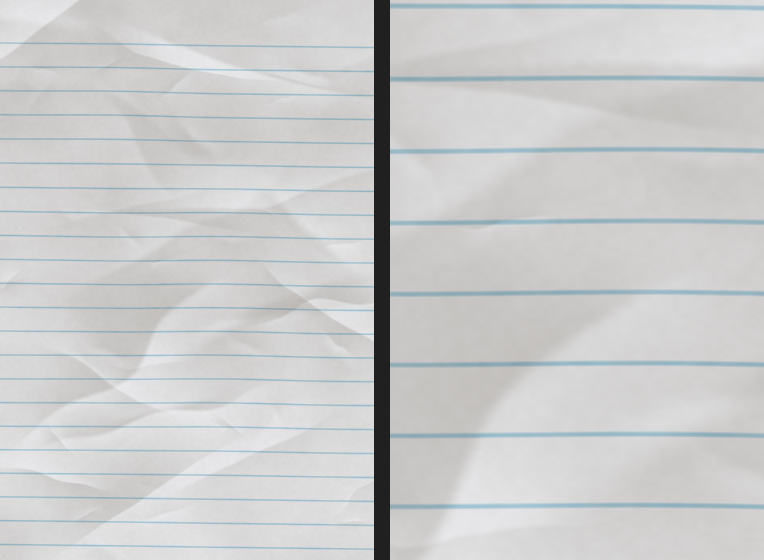
Left: the whole. Right: its middle third, enlarged.
Give the GLSL for this texture, as a WebGL 2 fragment shader.

```glsl
#version 300 es
precision highp float;

uniform vec2 u_resolution;
out vec4 fragColor;

// Ruling, in units of canvas height
const float LINE_COUNT = 22.0;
const float LINE_SPACING = 0.04266;
const float LINE_WIDTH = 0.0027;
const float LINE_SOFTNESS = 0.0012;
const float LOWEST_LINE = 0.0273;
const float LINE_SLOPE = 0.0117;
const float LINE_BEND = 0.007;

// Crumpling
const int CREASE_COUNT = 72;
const float PAGE_WIDTH = 0.667;
const float MAX_TILT = 0.95;
const float SHARPEST_EDGE = 0.0016;
const float SOFTEST_EDGE = 0.02;
const float CREASE_STRENGTH = 0.36;
const float CLOUD_STRENGTH = 0.75;
const float LIGHT_RANGE = 0.75;
const float LIGHT_CONTRAST = 1.75;
const float GRAIN_STRENGTH = 0.075;

// Colours
const vec3 PAPER_SHADOW = vec3(0.765, 0.755, 0.745);
const vec3 PAPER_LIGHT = vec3(0.900, 0.900, 0.908);
const vec3 INK_TINT = vec3(0.69, 0.855, 0.92);

float hash12(vec2 p) {
    vec3 q = fract(p.xyx * 0.1031);
    q += dot(q, q.yzx + 33.33);
    return fract((q.x + q.y) * q.z);
}

vec4 hash41(float n) {
    vec4 q = fract(n * vec4(0.1031, 0.1030, 0.0973, 0.1099));
    q += dot(q, q.wzxy + 33.33);
    return fract((q.xxyz + q.yzzw) * q.zywx);
}

float noise(vec2 p) {
    vec2 cell = floor(p);
    vec2 f = fract(p);
    f = f * f * (3.0 - 2.0 * f);
    float low = mix(hash12(cell), hash12(cell + vec2(1, 0)), f.x);
    float high = mix(hash12(cell + vec2(0, 1)), hash12(cell + vec2(1, 1)), f.x);
    return mix(low, high, f.y);
}

float fbm(vec2 p) {
    float sum = 0.0;
    float amplitude = 0.5;
    for (int i = 0; i < 4; i++) {
        sum += amplitude * noise(p);
        p = mat2(1.6, 1.2, -1.2, 1.6) * p + 7.3;
        amplitude *= 0.5;
    }
    return sum;
}

// One fold: a narrow lit flank meets a wide shaded flank at an edge
float crease(vec2 p, float id) {
    vec4 place = hash41(id + 11.0);
    vec4 form = hash41(id + 207.0);
    float angle = mix(-MAX_TILT, MAX_TILT, place.z);
    float size = mix(0.035, 0.36, place.w * place.w * place.w);
    vec2 v = p - place.xy * vec2(PAGE_WIDTH, 1.0);
    v = mat2(cos(angle), -sin(angle), sin(angle), cos(angle)) * v;
    v.y += size * 0.14 * (noise(vec2(v.x / size * 2.5, id * 5.7)) - 0.5);
    v.y *= form.x < 0.5 ? -1.0 : 1.0;

    float along = 1.0 - smoothstep(0.15, 1.0, abs(v.x) / size);
    float lit = exp(-abs(v.y) / (size * 0.18));
    float shaded = -0.8 * exp(-abs(v.y) / (size * 0.32));
    float edge = mix(SHARPEST_EDGE, SOFTEST_EDGE, form.z * form.z);
    float side = smoothstep(-edge, edge, v.y);
    return along * mix(shaded, lit, side) * mix(0.35, 1.0, form.y);
}

// Light on the sheet, about 0 in shadow to 1 in highlight
float paperLight(vec2 p) {
    vec2 warped = p + 0.03 * vec2(noise(p * 9.0), noise(p * 9.0 + 31.0));
    float light = 0.64 - 0.20 * p.y;
    light += CLOUD_STRENGTH * (fbm(warped * vec2(5.0, 6.5)) - 0.47);
    for (int i = 0; i < CREASE_COUNT; i++) {
        light += CREASE_STRENGTH * crease(warped, float(i));
    }
    light = 0.5 + LIGHT_RANGE * tanh((light - 0.5) * LIGHT_CONTRAST);
    float grain = noise(p * vec2(260.0, 330.0)) + noise(p * 140.0) - 1.0;
    return light + GRAIN_STRENGTH * grain;
}

// Coverage of the ruled lines, bent most around the middle of the sheet
float ruledLines(vec2 p, float pixel) {
    float slack = 0.2 + 0.8 * smoothstep(0.0, 0.35, p.y) * (1.0 - smoothstep(0.65, 1.0, p.y));
    float bend = LINE_BEND * slack * (noise(p * vec2(5.0, 3.5) + 17.0) - 0.5);
    float y = p.y + LINE_SLOPE * p.x + bend - LOWEST_LINE;
    float row = clamp(round(y / LINE_SPACING), 0.0, LINE_COUNT - 1.0);
    float dist = abs(y - row * LINE_SPACING);
    float blur = max(pixel, LINE_SOFTNESS) * 1.2;
    float wear = 0.86 + 0.14 * noise(p * vec2(90.0, 200.0));
    return wear * clamp((0.5 * LINE_WIDTH - dist) / blur + 0.5, 0.0, 1.0);
}

void main() {
    vec2 p = gl_FragCoord.xy / u_resolution.y;
    vec3 color = mix(PAPER_SHADOW, PAPER_LIGHT, paperLight(p));
    color *= mix(vec3(1.0), INK_TINT, ruledLines(p, 1.0 / u_resolution.y));
    fragColor = vec4(color, 1.0);
}
```
